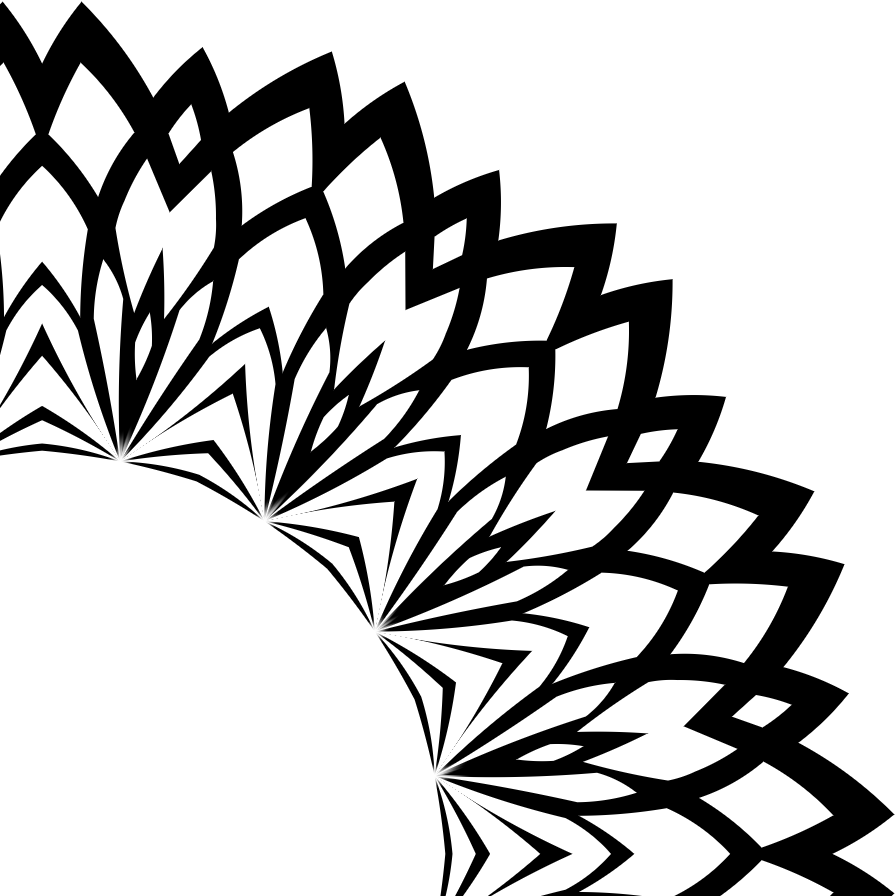
Write a Shadertoy shader that draws this pattern.

```glsl
// Quarter of a black lace rosette on white: pointed rim, diamond cut-outs, and
// petals fanning from a ring of hubs. One half sector is folded round the centre;
// bowed straight edges are intersected into holes and cut from the silhouette.

#define CENTRE vec2(0.047)
#define SECTORS 16.0
#define HUB_RADIUS 44.65
#define RAY_DENSITY 9.0
#define FADE_SHORT 1.5
#define FADE_LONG 7.5
#define INK vec3(0.0)
#define PAPER vec3(1.0)

// Signed distance to the line a-b, positive on its left; bow pushes it outward.
float edge(vec2 p, vec2 a, vec2 b, float bow) {
    vec2 along = b - a;
    float t = clamp(dot(p - a, along) / dot(along, along), 0.0, 1.0);
    vec2 normal = normalize(vec2(-along.y, along.x));
    return dot(p - a, normal) - bow * 4.0 * t * (1.0 - t);
}

// Four-sided cut-out, corners clockwise, one bow for each side.
float quad(vec2 p, vec2 a, vec2 b, vec2 c, vec2 d, vec4 bow) {
    float first = max(edge(p, a, b, bow.x), edge(p, b, c, bow.y));
    return max(first, max(edge(p, c, d, bow.z), edge(p, d, a, bow.w)));
}

float hash(vec2 p) {
    vec3 h = fract(vec3(p.xyx) * 0.1031);
    h += dot(h, h.yzx + 33.33);
    return fract((h.x + h.y) * h.z);
}

float rayNoise(float x, float seed) {
    float cell = floor(x), f = fract(x);
    f = f * f * (3.0 - 2.0 * f);
    return mix(hash(vec2(cell + 50.0, seed)), hash(vec2(cell + 51.0, seed)), f);
}

float coverage(float d, float pixel) {
    return clamp(0.5 - d / pixel, 0.0, 1.0);
}

// Outer points: a tall one beside the sector middle, a short one over each hub.
float silhouette(vec2 p, vec2 q) {
    vec2 tip = vec2(4.4, 95.1);
    float tall = max(edge(p, vec2(0.0, 88.2), tip, 0.25),
                     edge(p, tip, vec2(12.4, 84.4), 0.5));
    float low = edge(q, vec2(0.0, 91.8), vec2(4.3, 85.2), 0.25);
    return min(tall, low);
}

// Cut-outs; p is folded on the sector middle, q on the hub axis.
float cutouts(vec2 p, vec2 q, vec2 hub) {
    float bigDiamond = quad(p, vec2(4.3, 88.3), vec2(10.3, 80.5),
        vec2(6.25, 73.3), vec2(0.7, 80.3), vec4(0.4, -0.4, -0.3, 0.2));

    vec2 side = vec2(1.85, 81.6);
    float smallDiamond = max(edge(q, vec2(0.0, 85.3), side, 0.1),
                             edge(q, side, vec2(0.0, 78.5), 0.0));

    vec2 shoulder = vec2(5.2, 73.3);
    float crown = quad(q, vec2(3.65, 78.4), shoulder,
        vec2(5.6, 70.1), vec2(1.7, 61.2), vec4(0.15, 0.1, 0.15, 9.0));
    crown = max(edge(q, vec2(3.65, 78.4), shoulder, 0.15),
                edge(q, shoulder, vec2(5.6, 70.1), 0.1));
    crown = max(crown, edge(q, vec2(5.6, 70.1), vec2(1.7, 61.2), 0.15));
    crown = max(crown, edge(q, vec2(1.7, 61.2), vec2(0.0, 68.9), -0.1));
    crown = max(crown, edge(q, vec2(0.0, 73.0), vec2(3.65, 78.4), 0.0));

    vec2 wing = vec2(5.1, 69.7), foot = vec2(4.25, 59.9);
    float chevron = max(edge(p, vec2(0.0, 76.8), wing, 0.45),
                        edge(p, wing, foot, -0.2));
    chevron = max(chevron, edge(p, foot, vec2(0.0, 66.1), -0.2));

    vec2 root = vec2(0.0, HUB_RADIUS);
    float petal = quad(q, vec2(6.25, 66.4), vec2(6.0, 59.7),
        root, vec2(3.2, 62.5), vec4(0.25, -0.15, -0.3, 0.25));

    vec2 belly = vec2(0.95, 58.0);
    float bud = max(edge(q, vec2(0.0, 61.6), belly, 0.1),
                    edge(q, belly, vec2(0.0, 54.0), 0.1));

    vec2 fanCorner = vec2(4.0, 58.4);
    float fan = max(edge(p, vec2(0.0, 63.5), fanCorner, 0.3),
                    edge(p, fanCorner, hub, -0.3));

    float upper = min(min(bigDiamond, smallDiamond), min(crown, chevron));
    return min(upper, min(petal, min(bud, fan)));
}

// Three nested spikes that narrow to nothing at the hub.
float spikes(vec2 p, vec2 hub) {
    vec2 tips[3] = vec2[3](vec2(59.2, 55.6), vec2(50.0, 48.4), vec2(45.8, 45.0));
    vec2 bows[3] = vec2[3](vec2(-0.4, 0.3), vec2(0.25, 0.15), vec2(0.3, 0.1));
    float d = 1e3;
    for (int i = 0; i < 3; i++) {
        float outer = edge(p, vec2(0.0, tips[i].x), hub, bows[i].x);
        float inner = edge(p, vec2(0.0, tips[i].y), hub, bows[i].y);
        d = min(d, max(outer, -inner));
    }
    return d;
}

void mainImage(out vec4 fragColor, in vec2 fragCoord) {
    float pixel = 100.0 / iResolution.y;
    vec2 v = (fragCoord / iResolution.y - CENTRE) * 100.0;

    // Fold the plane into one half sector.
    float sector = 6.2831853 / SECTORS;
    float turn = atan(v.x, v.y) / sector;
    float a = abs(turn - round(turn)) * sector;
    float b = 0.5 * sector - a;
    vec2 p = length(v) * vec2(sin(a), cos(a));
    vec2 q = length(v) * vec2(sin(b), cos(b));
    vec2 hub = HUB_RADIUS * vec2(sin(0.5 * sector), cos(0.5 * sector));

    float lace = max(silhouette(p, q), -cutouts(p, q, hub));
    float ink = max(coverage(lace, pixel), coverage(spikes(p, hub), pixel));

    // Pale rays dissolve the ink around each hub.
    vec2 fromHub = q - vec2(0.0, HUB_RADIUS);
    float rayAngle = atan(fromHub.x, fromHub.y) * sign(fract(turn) - 0.5);
    float ray = rayNoise(rayAngle * RAY_DENSITY, floor(turn) + 20.0);
    float axial = exp(-3.0 * abs(rayAngle));
    float reach = mix(FADE_SHORT, FADE_LONG, ray * axial);
    ink *= smoothstep(0.0, reach, length(fromHub));

    fragColor = vec4(mix(PAPER, INK, ink), 1.0);
}
```
